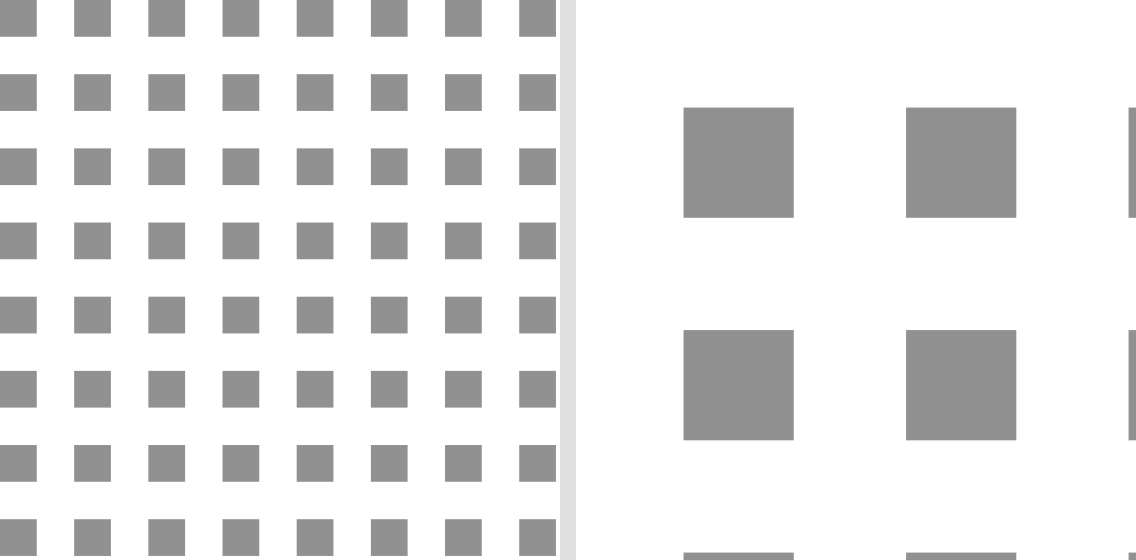
Left, the full canvas; right, a detail of the centre.
Write a WebGL 2 fragment shader that draws this pattern.

```glsl
#version 300 es
precision highp float;

#define PITCH 0.13245
#define SIDE 0.06563
#define PAPER vec3(1.0)
#define SQUARE_GREY vec3(0.57)

uniform vec2 u_resolution;
out vec4 fragColor;

// Signed distance per axis to the nearest square, whose first corner is at zero
vec2 squareDistance(vec2 p) {
    vec2 cell = fract((p - 0.5 * SIDE) / PITCH + 0.5) - 0.5;
    return abs(cell) * PITCH - 0.5 * SIDE;
}

void main() {
    // Canvas units, with rows counted from the top edge
    vec2 p = gl_FragCoord.xy / u_resolution;
    p.y = 1.0 - p.y;

    // Pixel coverage along each axis gives smooth edges
    vec2 coverage = clamp(0.5 - squareDistance(p) * u_resolution, 0.0, 1.0);

    fragColor = vec4(mix(PAPER, SQUARE_GREY, coverage.x * coverage.y), 1.0);
}
```
